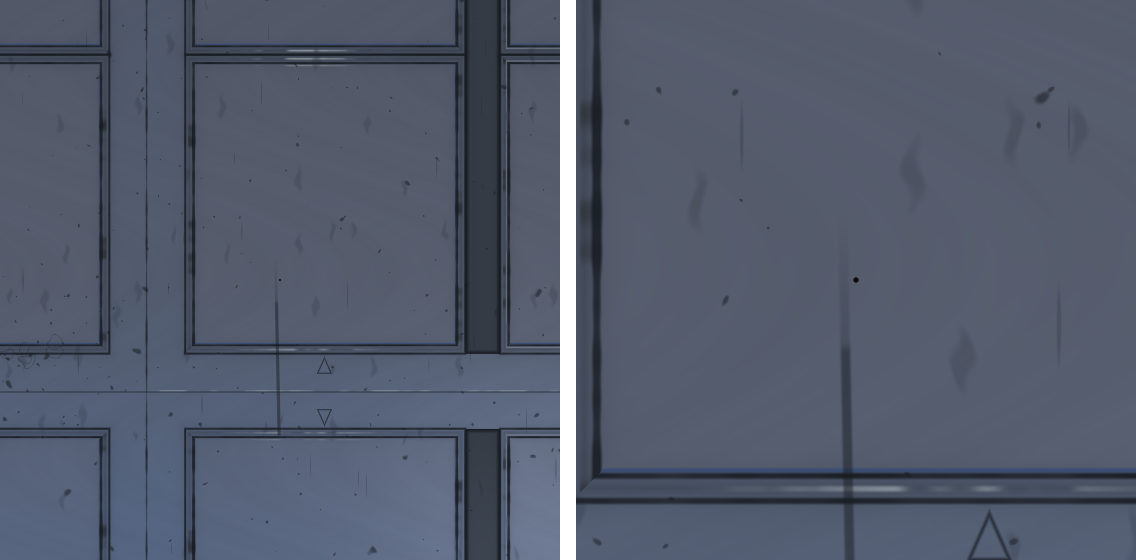
Left, the full canvas; right, a detail of the centre.
A three.js fragment shader for this texture:

```glsl
varying vec2 vUv;

#define SOFT 0.0013
#define LINE_HALF 0.0018
#define BEVEL 0.0150
#define SEAM vec2(0.2617, 0.3010)
#define BAND_HALF 0.0670
#define CHANNEL_X 0.8620
#define CHANNEL_HALF 0.0312
#define STEEL vec3(0.325, 0.360, 0.432)
#define INK vec3(0.095, 0.110, 0.135)
#define CHANNEL vec3(0.205, 0.232, 0.270)
#define BLUE vec3(0.19, 0.28, 0.46)
#define GLINT vec3(0.62, 0.66, 0.69)

vec2 hash2(vec2 p) {
  return fract(sin(vec2(dot(p, vec2(127.1, 311.7)), dot(p, vec2(269.5, 183.3)))) * 43758.55);
}

float stroke(float d, float halfWidth) {
  return 1.0 - smoothstep(halfWidth - SOFT, halfWidth + SOFT, abs(d));
}

float span(float x, float a, float b, float fade) {
  return smoothstep(a - fade, a + fade, x) * (1.0 - smoothstep(b - fade, b + fade, x));
}

// Layered sines, 0 to 1, for uneven edges
float wear(float t, float seed) {
  return 0.5 + 0.24 * sin(t * 31.0 + seed) + 0.16 * sin(t * 83.0 + seed * 2.7)
    + 0.10 * sin(t * 217.0 + seed * 5.1);
}

// One jittered spot per cell, present by chance
float specks(vec2 p, vec2 cells, float chance, float size) {
  vec2 g = p * cells;
  vec2 id = floor(g);
  vec2 r = hash2(id);
  vec2 k = hash2(id + 57.3);
  float d = length(fract(g) - 0.3 - 0.4 * r);
  float radius = size * (0.35 + 0.65 * k.y);
  return step(k.x, chance) * (1.0 - smoothstep(radius * 0.35, radius, d));
}

// Framed panel: double dark outline, bevel and edge reflections
void drawPanel(inout vec3 col, vec2 p, vec2 center, vec2 extent, float seed) {
  vec2 q = fract(p - center + 0.5) - 0.5;
  vec2 edge = extent - abs(q);
  float inset = min(edge.x, edge.y);
  float upright = step(edge.x, edge.y);
  float along = mix(p.x, p.y, upright);
  float side = sign(mix(q.y, q.x, upright));
  float worn = wear(along, seed + side * 1.9 + upright * 4.0);
  float face = smoothstep(BEVEL - SOFT, BEVEL + SOFT, inset);
  col = mix(col, col * vec3(1.03, 1.0, 0.98), face);

  float shade = exp(-abs(inset - 0.5 * BEVEL) * 130.0);
  col *= 1.0 - 0.22 * shade;
  float grime = smoothstep(0.55, 0.95, worn) * upright;
  col = mix(col, INK * vec3(1.25, 1.1, 0.9), 0.55 * grime * stroke(inset - 0.009, 0.004));
  col = mix(col, INK, (0.72 + 0.2 * worn) * stroke(inset, LINE_HALF));
  float innerHalf = LINE_HALF + 0.0016 * worn * upright;
  col = mix(col, INK, (0.7 + 0.28 * worn) * stroke(inset - BEVEL, innerHalf));

  // Blue reflection on lower and right edges, pale glints on the others
  float blueSide = mix(1.0 - step(0.0, side), 0.45 * step(0.0, side), upright);
  col = mix(col, BLUE, 0.75 * blueSide * stroke(inset - BEVEL - 0.0032, 0.0012));
  float lit = exp(-pow((p.x - 0.55) / 0.095, 2.0)) * smoothstep(0.2, 0.7, worn);
  col = mix(col, GLINT, 0.75 * lit * (1.0 - upright) * stroke(inset - 0.0072, 0.0016));
  float topLit = lit * (1.0 - upright) * step(0.0, side);
  col = mix(col, GLINT, 0.45 * topLit * stroke(inset - BEVEL - 0.0045, 0.0012));
  float rightLit = step(0.87, p.x) * mix(0.4, 0.55 * worn, upright);
  col = mix(col, GLINT, rightLit * stroke(inset - BEVEL + 0.0038, 0.0011));
}

void main() {
  vec2 p = vUv;
  vec2 rough = p + 0.0025 * sin(p.yx * vec2(173.0, 211.0) + 3.0 * sin(p * 67.0));

  // Base metal with a faint light from the lower right
  vec3 col = mix(STEEL * vec3(1.03, 1.10, 1.17), STEEL, smoothstep(0.0, 0.55, p.y));
  col *= 1.0 - 0.04 * smoothstep(0.6, 1.0, p.y);
  col += 0.085 * exp(-dot(p - vec2(1.0, 0.0), p - vec2(1.0, 0.0)) * 9.0);
  col *= 0.985 + 0.03 * wear(p.x + 0.3 * sin(p.y * 9.0), p.y * 11.0);

  // Recessed channel, cut by the cross band
  float offBand = abs(p.y - SEAM.y) - BAND_HALF;
  float recess = min(CHANNEL_HALF - abs(p.x - CHANNEL_X), offBand);
  vec3 floorTone = CHANNEL * (1.0 + 0.15 * (1.0 - smoothstep(0.0, 0.3, p.y)));
  floorTone = mix(INK, floorTone, smoothstep(0.0, 0.009, recess));
  col = mix(col, floorTone, smoothstep(-SOFT, SOFT, recess));

  // Two columns by two rows of panels, wrapping at the borders
  for (int i = 0; i < 2; i++) {
    for (int j = 0; j < 2; j++) {
      float u = float(i), v = float(j);
      vec2 center = vec2(mix(0.5807, 1.0443, u), mix(0.6354, 0.0684, v));
      vec2 extent = vec2(mix(0.250, 0.151, u), mix(0.2669, 0.166, v));
      drawPanel(col, p, center, extent, 1.0 + 2.3 * u + 3.7 * v);
    }
  }

  // Seams between the plates
  float seamWear = wear(p.y, 2.0);
  col = mix(col, INK, (0.35 + 0.5 * seamWear) * stroke(p.x - SEAM.x, 0.0008 + 0.0012 * seamWear));
  col = mix(col, INK, 0.55 * stroke(p.y - SEAM.y + 0.001, 0.0011));
  float seamLit = smoothstep(0.26, 0.29, p.x) * smoothstep(0.25, 0.8, wear(p.x, 5.0));
  col = mix(col, GLINT, 0.6 * seamLit * stroke(p.y - SEAM.y - 0.0012, 0.0009));

  // Mirrored triangle marks
  vec2 t = vec2(abs(p.x - 0.5794), abs(p.y - SEAM.y) - 0.0456);
  float tri = max(-t.y - 0.013, dot(t - vec2(0.0, 0.014), normalize(vec2(0.027, 0.012))));
  col = mix(col, INK, 0.75 * stroke(tri, 0.0009));

  // Specks, stains and thin runs, denser at lower left
  float dirt = exp(-dot((p - vec2(0.04, 0.34)) * vec2(4.0, 9.0), (p - vec2(0.04, 0.34)) * vec2(4.0, 9.0)));
  col = mix(col, INK, 0.5 * specks(rough, vec2(48.0), 0.07 + 0.25 * dirt, 0.17));
  col = mix(col, INK, 0.55 * specks(rough + 0.37, vec2(17.0), 0.09 + 0.4 * dirt, 0.15));
  col = mix(col, INK, 0.16 * specks(rough + 0.71, vec2(31.0, 9.0), 0.13, 0.28));
  col = mix(col, INK, 0.20 * specks(p + 0.13, vec2(150.0, 9.0), 0.025, 0.3));
  for (int i = 0; i < 6; i++) {
    vec2 r = hash2(vec2(float(i), 4.0));
    vec2 q = rough - vec2(0.01 + 0.11 * r.x, 0.355 + 0.028 * float(i) * r.y);
    col = mix(col, INK, 0.4 * stroke(length(q * vec2(1.0, 1.25)) - 0.010 - 0.007 * r.y, 0.0006));
  }

  // Long drip and center pin
  float drip = span(p.y, 0.222, 0.46, 0.004) + 0.45 * span(p.y, 0.46, 0.54, 0.004) * (0.54 - p.y) / 0.08;
  col = mix(col, INK, 0.5 * drip * stroke(p.x - 0.4955 - 0.02 * (0.37 - p.y), 0.0028));
  col = mix(col, INK * 0.2, 1.0 - smoothstep(0.0008, 0.0022, length(p - 0.5)));

  gl_FragColor = vec4(col, 1.0);
}
```
